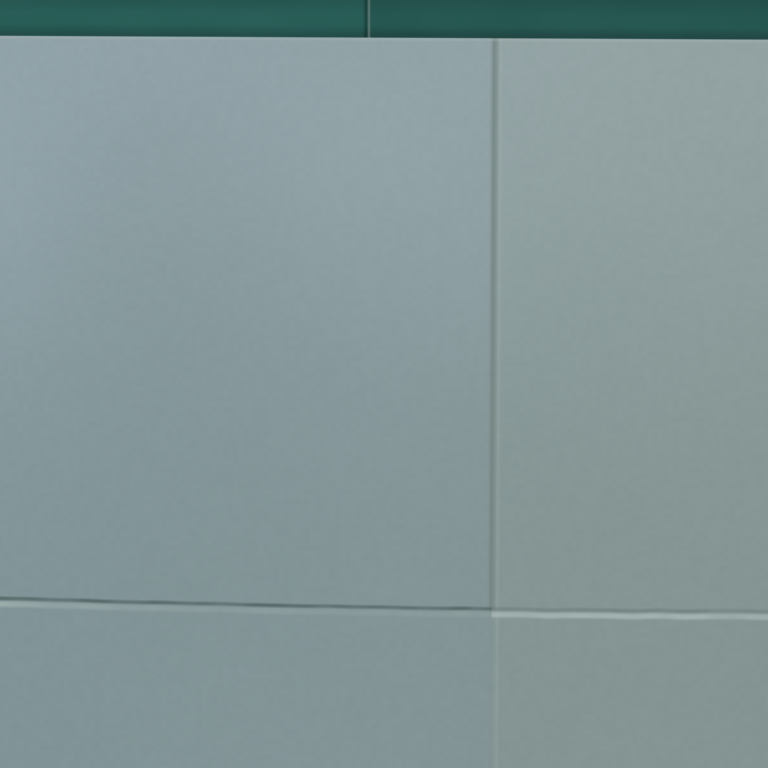
Reproduce this texture procedurally as a WebGL 2 fragment shader.

```glsl
#version 300 es
precision highp float;
// Large grey-blue glazed wall tiles beneath a narrow band of green tiles.
// Soft gradients and value noise shade the glaze; distances to gently
// sloping joint lines give the grout, its shadows and its highlights.
uniform vec2 u_resolution;
out vec4 fragColor;

const vec3 GLAZE_LOW = vec3(0.500, 0.570, 0.575);
const vec3 GLAZE_HIGH = vec3(0.575, 0.643, 0.660);
const vec3 GREEN = vec3(0.160, 0.365, 0.340);
const vec3 GREEN_DARK = vec3(0.140, 0.300, 0.285);
const vec3 GROUT = vec3(0.470, 0.530, 0.520);
const vec3 SHADOW = vec3(0.340, 0.410, 0.410);
const vec3 HIGHLIGHT = vec3(0.650, 0.710, 0.700);

float hash(vec2 p) {
    p = fract(p * vec2(0.1031, 0.1137));
    p += dot(p, p.yx + 33.33);
    return fract((p.x + p.y) * p.x * 17.0);
}

float noise(vec2 p) {
    vec2 cell = floor(p);
    vec2 f = fract(p);
    f = f * f * (3.0 - 2.0 * f);
    float low = mix(hash(cell), hash(cell + vec2(1, 0)), f.x);
    float high = mix(hash(cell + vec2(0, 1)), hash(cell + vec2(1, 1)), f.x);
    return mix(low, high, f.y);
}

float fbm(vec2 p) {
    float sum = 0.0;
    float weight = 0.5;
    for (int i = 0; i < 4; i++) {
        sum += weight * noise(p);
        p = p * 2.03 + 11.7;
        weight *= 0.5;
    }
    return sum;
}

// Coverage of a soft line, given the signed distance to its centre.
float line(float dist, float halfWidth, float soft) {
    return 1.0 - smoothstep(halfWidth - soft, halfWidth + soft, abs(dist));
}

// Soft round patch of light or shade.
float patchAt(vec2 p, vec2 centre, vec2 radius) {
    vec2 d = (p - centre) / radius;
    return exp(-dot(d, d));
}

vec3 glaze(vec2 p, float rightTile) {
    float light = 0.12 + 0.78 * smoothstep(0.15, 1.0, p.y);
    light += 0.20 * patchAt(p, vec2(0.0, 0.74), vec2(0.10, 0.25));
    light += 0.16 * patchAt(p, vec2(0.52, 0.78), vec2(0.20, 0.14));
    light -= 0.16 * patchAt(p, vec2(0.22, 0.62), vec2(0.20, 0.22));
    light += 0.16 * (fbm(p * 5.0) - 0.47);
    vec3 color = mix(GLAZE_LOW, GLAZE_HIGH, light);
    // Cooler towards the left, warmer on the right-hand tile.
    color += vec3(-0.008, 0.0, 0.010) * (0.6 - p.x);
    color += vec3(0.006, 0.003, -0.006) * rightTile;
    return color + 0.010 * (noise(p * 150.0) - 0.5);
}

vec3 greenBand(vec2 p, float edge, float soft) {
    const float JOINT_X = 0.4805;
    float height = (p.y - edge) / 0.05;
    vec3 color = mix(GREEN_DARK, GREEN, smoothstep(0.0, 0.35, height));
    color = mix(color, GREEN_DARK, 0.45 * smoothstep(0.55, 1.0, height));
    color *= 1.0 - 0.06 * step(JOINT_X, p.x);
    color += 0.02 * (fbm(p * vec2(12.0, 30.0)) - 0.47);
    color *= 1.0 - 0.3 * line(p.x - JOINT_X + 0.004, 0.002, soft + 0.002);
    return mix(color, GROUT, 0.55 * line(p.x - JOINT_X, 0.0016, soft));
}

void main() {
    vec2 uv = gl_FragCoord.xy / u_resolution;
    float soft = max(0.75 / min(u_resolution.x, u_resolution.y), 0.0012);

    // Joint positions, each leaning or bowing slightly.
    float jointX = 0.639 + 0.006 * uv.y;
    float jointY = 0.221 - 0.030 * uv.x + 0.013 * uv.x * uv.x;
    jointY += 0.0012 * (noise(vec2(uv.x * 28.0, 3.0)) - 0.5);
    float bandEdge = 0.9535 - 0.005 * uv.x;
    float rightTile = smoothstep(-soft, soft, uv.x - jointX);
    float upperTile = smoothstep(-soft, soft, uv.y - jointY);

    vec3 color = glaze(uv, rightTile);

    // Upright joint: grout with a darker core, nearly lost in the lower row.
    float dx = uv.x - jointX;
    float strength = mix(0.12, 1.0, upperTile);
    color = mix(color, GROUT, 0.65 * strength * line(dx, 0.0045, 0.003));
    color = mix(color, SHADOW, 0.22 * strength * line(dx + 0.001, 0.0012, 0.002));
    color = mix(color, HIGHLIGHT, 0.22 * line(dx - 0.007, 0.002, 0.003));

    // Level joint: shadow on the left, bright lower lip on the right.
    float dy = uv.y - jointY;
    float wear = 0.75 + 0.5 * noise(vec2(uv.x * 45.0, 8.0));
    float shade = mix(0.85, 0.30, rightTile) * wear;
    float lip = mix(0.20 + 0.45 * exp(-uv.x * 7.0), 0.80, rightTile) * wear;
    color = mix(color, HIGHLIGHT, min(lip, 0.9) * line(dy + 0.0075, 0.0035, 0.0025));
    color = mix(color, SHADOW, min(shade, 0.95) * line(dy, 0.0022, soft + 0.0008));

    // Green band above, with a thin pale edge beneath it.
    float edgeDist = uv.y - bandEdge;
    color = mix(color, HIGHLIGHT, 0.45 * line(edgeDist + 0.002, 0.0015, 0.002));
    float band = smoothstep(-soft, soft, edgeDist);
    color = mix(color, greenBand(uv, bandEdge, soft), band);

    fragColor = vec4(color, 1.0);
}
```
